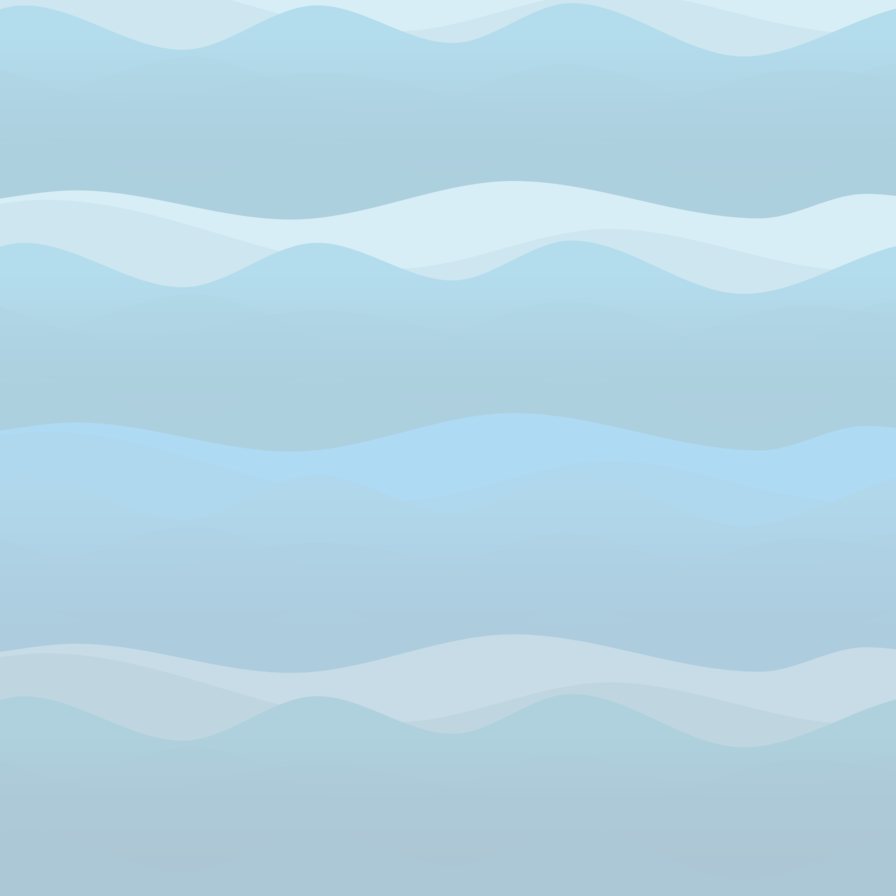
A three.js fragment shader for this background:

```glsl
// Four stacked bands of calm water, all cut by the same set of wave outlines.
// Each outline is a chain of smooth slopes; each band layers a pale crest,
// a second swell and a graded body crossed by faint translucent swells.
varying vec2 vUv;

const float EDGE = 0.0010; // half width of a softened edge

// Smooth climb (or drop) of the given height between two positions
float slope(float x, float from, float to, float height) {
  return height * smoothstep(from, to, x);
}

// Coverage of everything below an outline
float below(float y, float outline) {
  return 1.0 - smoothstep(outline - EDGE, outline + EDGE, y);
}

// Wave outlines, as heights relative to the band level
float crestLine(float x) {
  return -0.008 + slope(x, -0.06, 0.085, 0.0145) + slope(x, 0.085, 0.325, -0.0325)
    + slope(x, 0.325, 0.573, 0.043) + slope(x, 0.573, 0.848, -0.0417)
    + slope(x, 0.848, 0.966, 0.0273) + slope(x, 0.966, 1.1, -0.014);
}

float swellLine(float x) {
  return -0.02 + slope(x, -0.1, 0.052, 0.016) + slope(x, 0.052, 0.44, -0.077)
    + slope(x, 0.44, 0.68, 0.0445) + slope(x, 0.68, 0.957, -0.0465)
    + slope(x, 0.957, 1.15, 0.03);
}

float bodyLine(float x) {
  return -0.065 + slope(x, -0.04, 0.026, 0.013) + slope(x, 0.026, 0.204, -0.0496)
    + slope(x, 0.204, 0.354, 0.0496) + slope(x, 0.354, 0.505, -0.042)
    + slope(x, 0.505, 0.638, 0.0445) + slope(x, 0.638, 0.83, -0.0595)
    + slope(x, 0.83, 1.04, 0.059);
}

float innerLine(float x) {
  return -0.157 + slope(x, 0.02, 0.215, 0.048) + slope(x, 0.215, 0.425, -0.067)
    + slope(x, 0.425, 0.63, 0.059) + slope(x, 0.63, 0.85, -0.06)
    + slope(x, 0.85, 1.0, 0.06);
}

float lowerLine(float x) {
  return -0.112 + slope(x, -0.06, 0.135, -0.048) + slope(x, 0.135, 0.355, 0.0324)
    + slope(x, 0.355, 0.655, -0.0524) + slope(x, 0.655, 0.9, 0.0576)
    + slope(x, 0.9, 1.05, -0.018);
}

// Paints one band over what lies behind it
vec3 waterBand(vec3 behind, vec2 p, float level,
               vec3 crest, vec3 swell, vec3 shallow, vec3 deep) {
  float y = p.y - level;
  vec3 murk = deep + vec3(-0.008, 0.022, 0.008);

  // Body darkens with depth, under three translucent swells
  vec3 body = mix(shallow, deep, smoothstep(0.06, 0.25, -y));
  body = mix(body, murk, 0.22 * below(y, innerLine(p.x)));
  body = mix(body, murk, 0.28 * below(y, lowerLine(p.x)));
  body = mix(body, murk, 0.20 * below(y, bodyLine(p.x) - 0.148));

  vec3 water = mix(crest, swell, below(y, swellLine(p.x)));
  water = mix(water, body, below(y, bodyLine(p.x)));
  return mix(behind, water, below(y, crestLine(p.x)));
}

void main() {
  vec3 paleCrest = vec3(0.843, 0.933, 0.965);
  vec3 paleSwell = vec3(0.804, 0.902, 0.943);
  vec3 aqua = vec3(0.702, 0.865, 0.928);
  vec3 slate = vec3(0.682, 0.802, 0.868);

  vec3 skyCrest = vec3(0.686, 0.855, 0.955);
  vec3 skySwell = vec3(0.686, 0.847, 0.937);
  vec3 skyBody = vec3(0.690, 0.843, 0.920);
  vec3 skyDeep = vec3(0.682, 0.792, 0.868);

  vec3 mistCrest = vec3(0.780, 0.863, 0.905);
  vec3 mistSwell = vec3(0.750, 0.840, 0.877);
  vec3 mistBody = vec3(0.685, 0.820, 0.870);
  vec3 mistDeep = vec3(0.680, 0.768, 0.832);

  // Bands from back to front, top to bottom
  vec3 color = paleCrest;
  color = waterBand(color, vUv, 1.046, paleCrest, paleSwell, aqua, slate);
  color = waterBand(color, vUv, 0.781, paleCrest, paleSwell, aqua, slate);
  color = waterBand(color, vUv, 0.522, skyCrest, skySwell, skyBody, skyDeep);
  color = waterBand(color, vUv, 0.275, mistCrest, mistSwell, mistBody, mistDeep);
  gl_FragColor = vec4(color, 1.0);
}
```
